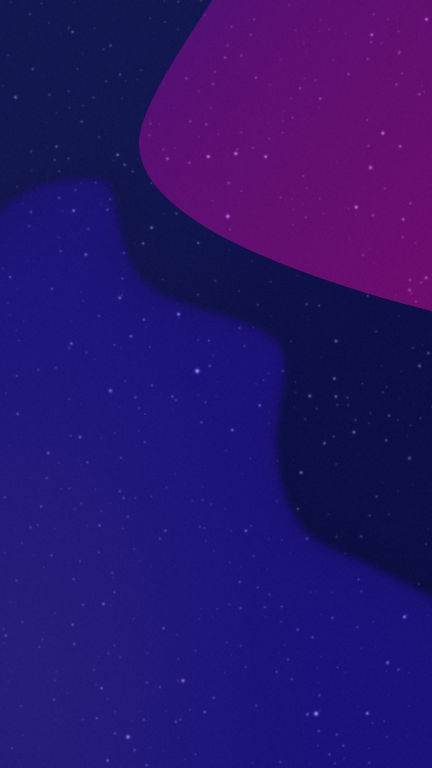
Write a Shadertoy shader that draws this background.

```glsl
// Night backdrop: a soft-edged blue hill and a crisp magenta lobe over navy, with stars.
// Each shape is a closed quadratic B-spline, measured as a signed distance.
// Lengths are in hundredths of the canvas height; the canvas is 56.25 units wide.

const vec2 CANVAS = vec2(56.25, 100.0);

const vec2 HILL[19] = vec2[19](
    vec2(-3.9, 69.4), vec2(3.9, 76.3), vec2(12.4, 77.3), vec2(14.8, 76.2),
    vec2(15.9, 69.8), vec2(18.2, 63.3), vec2(24.7, 60.3), vec2(32.6, 58.3),
    vec2(37.6, 54.9), vec2(37.2, 49.2), vec2(35.9, 42.1), vec2(37.6, 34.0),
    vec2(41.0, 29.6), vec2(48.4, 26.7), vec2(58.6, 21.2), vec2(85.0, 8.0),
    vec2(85.0, -30.0), vec2(-30.0, -30.0), vec2(-30.0, 50.0));

const vec2 LOBE[10] = vec2[10](
    vec2(30.2, 104.0), vec2(18.2, 85.3), vec2(18.0, 78.1), vec2(24.1, 71.7),
    vec2(34.5, 66.3), vec2(49.5, 61.1), vec2(65.1, 57.4), vec2(95.0, 57.0),
    vec2(95.0, 140.0), vec2(52.1, 138.3));

vec2 hash2(vec2 p) {
    vec3 q = fract(p.xyx * vec3(0.1031, 0.1030, 0.0973));
    q += dot(q, q.yzx + 33.33);
    return fract((q.xx + q.yz) * q.zy);
}

// Adds one spline span to the nearest distance and flips the side at each crossing
void addSpan(vec2 p, vec2 before, vec2 control, vec2 after, inout float dist, inout float side) {
    vec2 start = 0.5 * (before + control), end = 0.5 * (control + after);
    vec2 a = start;
    for (int k = 1; k <= 8; k++) {
        float t = float(k) / 8.0;
        vec2 b = mix(mix(start, control, t), mix(control, end, t), t);
        vec2 ab = b - a, ap = p - a;
        dist = min(dist, length(ap - ab * clamp(dot(ap, ab) / dot(ab, ab), 0.0, 1.0)));
        if ((a.y > p.y) != (b.y > p.y) && ap.x < ap.y * ab.x / ab.y) side = -side;
        a = b;
    }
}

// Signed distances, negative inside
float hillDistance(vec2 p) {
    float dist = 1e3, side = 1.0;
    for (int i = 0; i < 19; i++)
        addSpan(p, HILL[i], HILL[(i + 1) % 19], HILL[(i + 2) % 19], dist, side);
    return dist * side;
}

float lobeDistance(vec2 p) {
    float dist = 1e3, side = 1.0;
    for (int i = 0; i < 10; i++)
        addSpan(p, LOBE[i], LOBE[(i + 1) % 10], LOBE[(i + 2) % 10], dist, side);
    return dist * side;
}

// One star at most in each grid cell
float starLayer(vec2 p, float cellSize, float density, float radius, float seed) {
    vec2 cell = floor(p / cellSize);
    vec2 place = 0.15 + 0.7 * hash2(cell + seed);
    vec2 kind = hash2(cell + seed + 71.7);
    float d = length(p - (cell + place) * cellSize) / (radius * (0.7 + 0.5 * kind.y));
    return step(kind.x, density) * (0.3 + 0.7 * kind.y * kind.y) * exp(-d * d);
}

void mainImage(out vec4 fragColor, in vec2 fragCoord) {
    vec2 uv = fragCoord / iResolution.xy;
    vec2 p = uv * CANVAS;
    float pixel = CANVAS.y / iResolution.y;

    // Navy sky, a little darker toward the lower right
    vec3 color = mix(vec3(0.048, 0.058, 0.27), vec3(0.072, 0.09, 0.315),
                     smoothstep(-0.5, 0.7, uv.y - uv.x));

    // Blue hill with a shaded, feathered rim
    float hill = hillDistance(p);
    vec3 blue = mix(vec3(0.105, 0.07, 0.48), vec3(0.145, 0.11, 0.485),
                    smoothstep(0.75, 0.0, length(uv - vec2(0.05, 0.12))));
    blue = mix(blue, vec3(0.115, 0.09, 0.46), 0.6 * smoothstep(0.5, 0.8, uv.y));
    blue *= 1.0 - 0.12 * exp(min(hill, 0.0) / 2.0);
    color *= 1.0 - 0.06 * exp(-max(hill, 0.0) / 3.0);
    color = mix(color, blue, smoothstep(0.7, -1.1, hill));

    // Magenta lobe, redder toward its lower right
    float lobe = lobeDistance(p);
    float warmth = clamp(dot(uv - vec2(0.45, 1.0), vec2(0.75, -1.1)), 0.0, 1.0);
    vec3 magenta = mix(vec3(0.30, 0.065, 0.455), vec3(0.43, 0.05, 0.435), sqrt(warmth));
    color = mix(color, magenta, smoothstep(0.5 * pixel, -0.5 * pixel, lobe));

    // Star dust, small stars and a few bright ones
    float stars = 0.22 * starLayer(p, 1.7, 0.22, 0.15, 3.0)
                + 0.5 * starLayer(p, 4.1, 0.34, 0.18, 19.0)
                + 0.75 * starLayer(p, 9.3, 0.3, 0.24, 47.0);
    color += vec3(0.75, 0.7, 0.85) * stars;

    // Fine grain
    color += 0.012 * (hash2(floor(p * 5.0)).x - 0.5);
    fragColor = vec4(color, 1.0);
}
```
